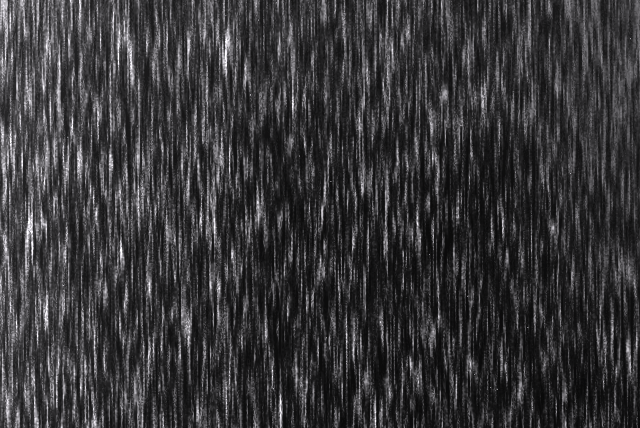
A Shadertoy shader for this texture:

```glsl
// Dark brushed metal: sparse vertical glints on near-black, with a soft sheen on the left and upper edges.

const vec3 STEEL_TINT = vec3(0.995, 0.982, 1.015);
const float NOISE_SPREAD = 0.225; // standard deviation of the streak noise

float hash(vec2 p) {
    vec3 q = fract(vec3(p.xyx) * 0.1031);
    q += dot(q, q.yzx + 33.33);
    return fract((q.x + q.y) * q.z);
}

// Smooth noise along one column, with its own phase and grain length
float columnNoise(float column, float y, float seed) {
    float phase = 90.0 * hash(vec2(column, seed));
    float stretch = 0.6 + 0.9 * hash(vec2(column, seed + 7.0));
    float t = y * stretch + phase;
    float row = floor(t);
    float blend = smoothstep(0.0, 1.0, t - row);
    vec2 cell = vec2(column + seed * 13.0, row);
    return mix(hash(cell), hash(cell + vec2(0.0, 1.0)), blend);
}

// Streaks with zero mean and unit spread; density = columns and rows per height
float streaks(vec2 p, vec2 density, float seed) {
    vec2 q = p * density;
    float column = floor(q.x);
    float blend = smoothstep(0.1, 0.9, q.x - column);
    float n = mix(columnNoise(column, q.y, seed),
                  columnNoise(column + 1.0, q.y, seed), blend);
    return (n - 0.5) / NOISE_SPREAD;
}

// Sparse round dust specks
float specks(vec2 p, float density, float radius) {
    vec2 cell = floor(p * density);
    vec2 centre = 0.25 + 0.5 * vec2(hash(cell + 3.1), hash(cell + 8.7));
    float d = length(fract(p * density) - centre);
    float present = step(0.996, hash(cell + 21.0));
    return present * (1.0 - smoothstep(0.3 * radius, radius, d));
}

// Right-hand haze, strongest in the upper half
float haze(vec2 uv) {
    return smoothstep(0.72, 1.0, uv.x) * smoothstep(0.0, 0.65, uv.y);
}

// Light fading away from the left edge
float leftGlow(vec2 uv) {
    return exp(-uv.x / 0.22) * (0.75 + 0.25 * smoothstep(0.0, 0.3, uv.y));
}

// Broad light falling across the sheet
float sheen(vec2 uv) {
    float top = 0.08 * smoothstep(0.4, 1.0, uv.y);
    return 0.082 + 0.21 * leftGlow(uv) + top + 0.07 * haze(uv);
}

void mainImage(out vec4 fragColor, in vec2 fragCoord) {
    vec2 uv = fragCoord / iResolution.xy;
    vec2 p = fragCoord / iResolution.y;
    p.x += 0.006 * p.y;

    // Layered scratches, mostly hair-thin, broken up by fine grain
    float scratch = 0.18 * streaks(p, vec2(55.0, 9.0), 1.0)
                  + 0.28 * streaks(p, vec2(105.0, 14.0), 2.0)
                  + 0.50 * streaks(p, vec2(180.0, 18.0), 3.0)
                  + 0.66 * streaks(p, vec2(270.0, 22.0), 4.0)
                  + 0.30 * streaks(p, vec2(380.0, 260.0), 5.0);

    // Matt ground, darker inside the grooves
    float ground = sheen(uv) * (1.0 + 0.3 * clamp(scratch, -1.8, 1.2));

    // Glints rise steeply, so only the sharpest ridges turn white
    float strength = 0.062 * (1.0 + 0.25 * leftGlow(uv))
                   * (1.0 - 0.6 * haze(uv)) * (1.0 - 0.2 * smoothstep(0.5, 1.0, uv.y));
    float ridge = max(scratch + 0.6, 0.0);
    float light = ground + strength * ridge * ridge;
    light += 0.45 * specks(p, 70.0, 0.15);

    fragColor = vec4(min(light * STEEL_TINT, 1.0), 1.0);
}
```
